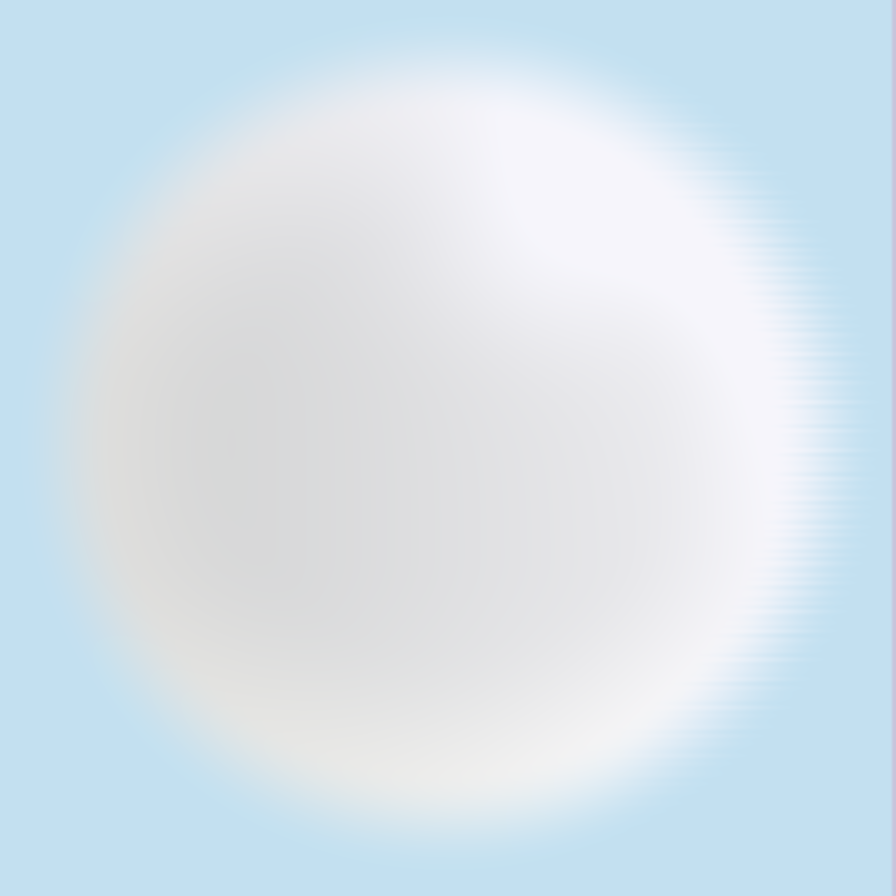
Reproduce this background procedurally as a WebGL 1 fragment shader.

```glsl
precision highp float;
// A soft pearly white sphere with a feathered edge on a pale blue ground.

uniform vec2 u_resolution;

// Round soft glow: 1 at its centre, fading with distance.
float glow(vec2 p, vec2 centre, vec2 size) {
  vec2 d = (p - centre) / size;
  return exp(-dot(d, d));
}

// Fine horizontal streaks from layered sines, about -1 to 1.
float streaks(float y) {
  return 0.5 * sin(y * 590.0) + 0.3 * sin(y * 347.0 + 1.3) + 0.2 * sin(y * 811.0 + 4.0);
}

// Shading of the sphere's surface.
vec3 pearl(vec2 p, float radius) {
  vec3 shade = mix(vec3(0.836, 0.838, 0.840), vec3(0.922, 0.922, 0.936),
                   smoothstep(0.12, 0.95, p.x));
  // Lighter rim, warm to the left and below, cool to the upper right.
  float rim = smoothstep(0.22, 0.43, radius);
  float side = smoothstep(-0.35, 0.4, dot(p - 0.5, vec2(0.85, 0.5)));
  shade += rim * mix(vec3(0.040, 0.036, 0.026), vec3(0.045, 0.042, 0.050), side);
  // Pale top, then the two bright reflections.
  shade += vec3(0.028, 0.027, 0.035) * smoothstep(0.55, 0.9, p.y);
  shade += vec3(0.024, 0.025, 0.020) * smoothstep(0.38, 0.12, p.y);
  shade += vec3(0.058, 0.056, 0.066) * glow(p, vec2(0.62, 0.74), vec2(0.15, 0.13));
  shade += vec3(0.022, 0.022, 0.026) * glow(p, vec2(0.84, 0.62), vec2(0.12, 0.20));
  return min(shade, vec3(0.965, 0.962, 0.985));
}

void main() {
  vec2 p = gl_FragCoord.xy / u_resolution;
  vec2 offset = p - vec2(0.497, 0.505);
  float radius = length(offset);

  // Feathered outline, frayed into streaks on the right.
  float fray = 0.010 * streaks(p.y) * smoothstep(0.12, 0.42, offset.x);
  float cover = 1.0 - smoothstep(0.365, 0.482, radius + fray);

  vec3 sky = vec3(0.765, 0.880, 0.943);
  vec3 color = mix(sky, pearl(p, radius), cover);

  // Thin mauve line along the right border.
  color = mix(color, vec3(0.78, 0.77, 0.86), smoothstep(0.993, 0.998, p.x));

  gl_FragColor = vec4(color, 1.0);
}
```
